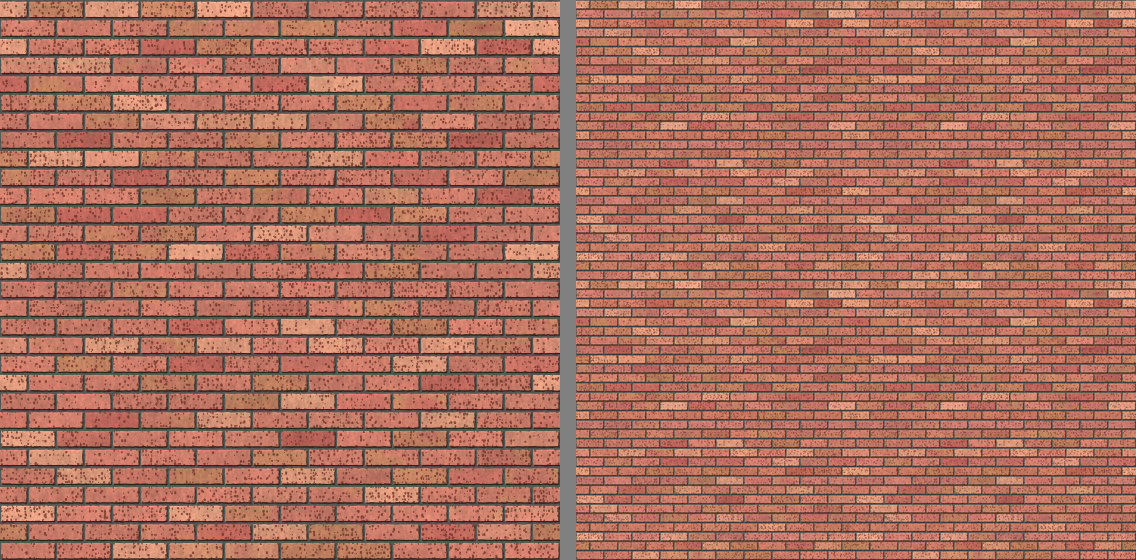
Left: one tile. Right: repeated 2 by 2.
Write a Shadertoy shader that draws this texture.

```glsl
// Running-bond wall of speckled red bricks with grey, shadowed mortar joints; tiles seamlessly.

#define COLS 10.0                    // bricks across
#define ROWS 30.0                    // courses, even so that the bond wraps
#define BRICK_MIN vec2(0.050, 0.125) // brick corners inside its cell, in course heights
#define BRICK_MAX vec2(2.900, 0.945)
#define SHADOW_SHIFT vec2(0.05, -0.07)
#define GRID_SHIFT vec2(-0.02, 0.035) // puts cell borders mid-joint
#define TONE_VARIATION 0.11
#define GRAIN 0.13
#define PIT_DENSITY 0.42

const vec3 CLAY   = vec3(0.795, 0.485, 0.415);
const vec3 TAN    = vec3(0.750, 0.510, 0.375);
const vec3 PALE   = vec3(0.880, 0.620, 0.500);
const vec3 RED    = vec3(0.740, 0.395, 0.355);
const vec3 PIT    = vec3(0.420, 0.180, 0.140);
const vec3 MORTAR = vec3(0.335, 0.340, 0.320);
const vec3 SHADE  = vec3(0.150, 0.115, 0.095);

// Integer hash of a lattice cell and a seed, 0..1
float hash(vec2 cell, int seed) {
    uvec3 v = uvec3(ivec3(ivec2(cell), seed)) * 1664525u + 1013904223u;
    v.x += v.y * v.z; v.y += v.z * v.x; v.z += v.x * v.y;
    v ^= v >> 16u;
    v.x += v.y * v.z; v.y += v.z * v.x; v.z += v.x * v.y;
    return float(v.x >> 8u) / 16777216.0;
}

// Value noise that wraps over the canvas
float noise(vec2 uv, vec2 cells, int seed) {
    vec2 p = uv * cells, i = floor(p), f = p - i;
    vec2 a = mod(i, cells), b = mod(i + 1.0, cells);
    f = f * f * (3.0 - 2.0 * f);
    return mix(mix(hash(a, seed), hash(vec2(b.x, a.y), seed), f.x),
               mix(hash(vec2(a.x, b.y), seed), hash(b, seed), f.x), f.y);
}

// Antialiased inside of a shape from its signed distance
float cover(float dist, float pixel) {
    return 1.0 - smoothstep(-0.6 * pixel, 0.6 * pixel, dist);
}

float brickDistance(vec2 p) {
    const float corner = 0.03;
    vec2 halfSize = 0.5 * (BRICK_MAX - BRICK_MIN);
    vec2 q = abs(p - 0.5 * (BRICK_MIN + BRICK_MAX)) - halfSize + corner;
    return length(max(q, 0.0)) + min(max(q.x, q.y), 0.0) - corner;
}

// Small, slightly upright pits, at most one per lattice cell
float pits(vec2 uv, float cells, float density, int seed, float pixel) {
    vec2 p = uv * cells, id = floor(p);
    vec2 centre = 0.3 + 0.4 * vec2(hash(id, seed + 1), hash(id, seed + 2));
    vec2 d = (fract(p) - centre) * vec2(1.0, mix(0.6, 1.0, hash(id, seed + 3)));
    float radius = mix(0.02, 0.065, hash(id, seed + 4));
    float present = step(hash(id, seed + 5), density);
    return present * cover(length(d) * ROWS / cells - radius, pixel);
}

// Fired clay: tone per brick, blotches, grain, streaks and pits
vec3 brickColour(vec2 uv, vec2 id, float pixel) {
    int seed = int(id.x + id.y * COLS) * 32 + 64;
    float kind = hash(id, 11);
    float blotch = noise(uv, vec2(30.0, 40.0), seed);
    float tan_ = 0.85 * smoothstep(0.72, 0.88, kind + 0.35 * (blotch - 0.5));
    float pale = 0.9 * smoothstep(0.80, 0.95, hash(id, 12));
    float red = 0.9 * smoothstep(0.78, 0.95, hash(id, 13));
    vec3 colour = mix(mix(mix(CLAY, RED, red), TAN, tan_), PALE, pale);

    float tone = 1.0 + TONE_VARIATION * (hash(id, 14) - 0.5);
    tone += GRAIN * (noise(uv, vec2(420.0), seed + 1) - 0.5);
    tone += 0.8 * GRAIN * (noise(uv, vec2(240.0, 80.0), seed + 2) - 0.5);
    tone += 0.08 * (blotch - 0.5);
    colour *= tone;

    float density = PIT_DENSITY * mix(0.35, 1.3, hash(id, 15));
    float pitting = max(pits(uv, 120.0, density, seed + 4, pixel),
                        pits(uv, 190.0, 0.6 * density, seed + 12, pixel));
    return mix(colour, PIT, 0.75 * pitting);
}

void mainImage(out vec4 fragColor, in vec2 fragCoord) {
    vec2 uv = fragCoord / iResolution.xy;
    float pixel = ROWS / iResolution.y;
    float aspect = ROWS / COLS;

    // Bond grid: odd courses slide by half a brick
    vec2 grid = (uv * ROWS + GRID_SHIFT) / vec2(aspect, 1.0);
    grid.x += 0.5 * mod(floor(grid.y), 2.0);
    vec2 id = mod(floor(grid), vec2(COLS, ROWS));
    vec2 p = fract(grid) * vec2(aspect, 1.0);

    // Slightly rough outline, and the same outline cast to the lower right
    float rough = 0.03 * (noise(uv, vec2(240.0), 1) - 0.5);
    float brick = cover(brickDistance(p) + rough, pixel);
    float shadow = cover(brickDistance(p - SHADOW_SHIFT) + rough, pixel);

    vec3 mortar = MORTAR * (0.9 + 0.2 * noise(uv, vec2(300.0), 2));
    vec3 colour = mix(mortar, SHADE, 0.92 * shadow);
    vec3 face = brickColour(uv, id, pixel);
    face *= 1.0 + 0.08 * (1.0 - shadow); // lit upper left rim
    fragColor = vec4(mix(colour, face, brick), 1.0);
}
```
